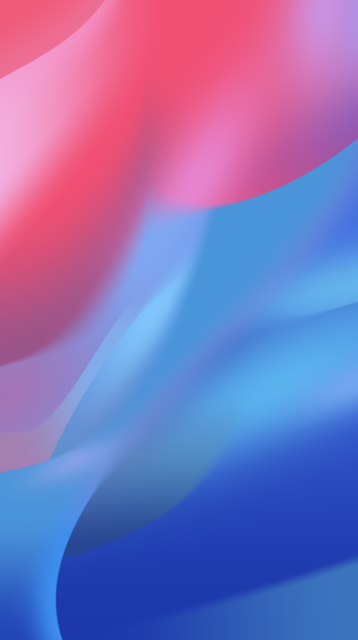
Reproduce this background procedurally as a Shadertoy shader.

```glsl
// Soft elliptical light, stretched along an angle
float glow(vec2 p, vec2 center, vec2 size, float angle) {
    float c = cos(angle), s = sin(angle);
    vec2 q = mat2(c, -s, s, c) * (p - center) / size;
    return exp(-dot(q, q));
}

// Coverage of the positive side of an edge
float cover(float d, float soft) {
    return smoothstep(-soft, soft, d);
}

vec3 blueSheets(vec2 p) {
    vec3 base = mix(vec3(.11, .22, .67), vec3(.26, .41, .87), smoothstep(0., 1.1, p.y));

    // Pale sheen rising from the bottom right
    float sheenEdge = -.04 + .2 * p.x + .065 * p.x * p.x;
    float sheen = cover(sheenEdge - p.y, .02) * smoothstep(.25, 1., p.x);
    base = mix(base, vec3(.25, .48, .75), sheen * .9);

    // Two overlapping light sheets
    vec3 upper = mix(base, vec3(.39, .70, .92), glow(p, vec2(1., .99), vec2(.55, .11), .22));
    vec3 lower = mix(base, vec3(.27, .48, .82), glow(p, vec2(.7, .82), vec2(.5, .14), .35));
    lower = mix(lower, vec3(.35, .70, .93), glow(p, vec2(.78, .71), vec2(.52, .14), .45));
    lower = mix(lower, vec3(.49, .67, .95), .8 * glow(p, vec2(1., .72), vec2(.17, .06), .4));
    float t = p.x - .58;
    float sheetEdge = .837 + .2 * t + .13 * t * t;
    float sheetSoft = mix(.13, .003, smoothstep(.45, .95, p.x));
    vec3 col = mix(lower, upper, cover(p.y - sheetEdge, sheetSoft));

    // Shadowed leaf
    t = max(p.x - .209, 0.);
    float leafEdge = .233 + .4 * t + 4.6 * t * t * t * t;
    float leaf = cover(p.y - leafEdge, .008 + .07 * smoothstep(.36, .6, p.y));
    leaf *= 1. - smoothstep(.48, .72, p.y);
    vec3 leafColor = mix(vec3(.15, .27, .57), vec3(.34, .58, .78), smoothstep(.24, .58, p.y));
    col = mix(col, leafColor, leaf);

    // Diagonal streak and the violet haze beneath it
    col = mix(col, vec3(.40, .45, .72), .9 * glow(p, vec2(.35, .66), vec2(.25, .13), .9));
    col = mix(col, vec3(.26, .42, .78), .65 * glow(p, vec2(.57, .81), vec2(.17, .07), .5));
    col = mix(col, vec3(.50, .77, .98), glow(p, vec2(.43, .92), vec2(.38, .11), .93));
    return col;
}

vec3 leftFolds(vec2 p, vec3 col) {
    // Periwinkle cloth with a second, paler layer
    vec3 cloth = mix(vec3(.46, .57, .89), vec3(.50, .66, .95),
                     glow(p, vec2(.43, 1.1), vec2(.35, .12), .95));
    cloth = mix(cloth, vec3(.64, .46, .71), glow(p, vec2(0., .68), vec2(.3, .2), .6));
    vec3 pale = mix(vec3(.64, .50, .69), vec3(.51, .68, .92),
                    smoothstep(0., .34, p.x + .4 * (p.y - .6)));
    float paleEdge = .58 + .42 * smoothstep(.06, .46, p.x);
    cloth = mix(cloth, pale, cover(paleEdge - p.y, .006) * (1. - smoothstep(.85, 1., p.y)));

    float t = p.y - .53;
    float foldEdge = .151 + .48 * t + .38 * t * t;
    float foldSoft = .004 + .11 * smoothstep(.88, 1.15, p.y);
    col = mix(col, cloth, cover(foldEdge - p.x, foldSoft));

    // Blue panel ending in a bright curved ribbon
    t = p.y - .112;
    float r = .156 + t * t * (1.38 - .65 * t) - p.x;
    vec3 panel = mix(vec3(.13, .27, .71), vec3(.29, .58, .85), smoothstep(0., .36, p.y));
    vec3 ribbon = mix(vec3(.24, .56, .93), vec3(.41, .56, .85), smoothstep(.25, .5, p.y));
    panel = mix(panel, ribbon, exp(-r * r / .0045));
    panel = mix(panel, vec3(.55, .64, .91), .85 * glow(p, vec2(.21, .5), vec2(.13, .045), .4));
    float panelEdge = .467 + .2 * p.x + 3. * p.x * p.x * p.x;
    float panelMask = cover(panelEdge - p.y, .004 + .08 * smoothstep(.18, .33, p.x));
    panelMask *= cover(r, .003 + .1 * smoothstep(.38, .65, p.y));
    return mix(col, panel, panelMask);
}

vec3 pinkSheet(vec2 p, float height) {
    vec3 col = vec3(.94, .31, .45);

    // Mauve shade along the lower left
    float shade = (1. - smoothstep(0., .42, height)) * (1. - smoothstep(.35, .6, p.x));
    col = mix(col, vec3(.60, .33, .54), shade);

    // Lilac, plum and rose lights
    col = mix(col, vec3(.80, .31, .55), .9 * glow(p, vec2(.78, 1.32), vec2(.3, .12), .55));
    col = mix(col, vec3(.91, .53, .83), .95 * glow(p, vec2(.54, 1.26), vec2(.34, .11), 1.05));
    col = mix(col, vec3(.55, .32, .66), glow(p, vec2(1.02, 1.47), vec2(.27, .15), .8));
    col = mix(col, vec3(.81, .57, .87), glow(p, vec2(.91, 1.77), vec2(.27, .12), 1.4));
    col = mix(col, vec3(.68, .58, .92), glow(p, vec2(1.03, 1.75), vec2(.2, .09), 1.4));

    // Pale band with a diagonal soft edge
    float band = smoothstep(-.14, .12, p.y - 1.17 - 1.12 * p.x);
    col = mix(col, vec3(.95, .69, .88), band * (1. - smoothstep(-.05, .5, p.x)));

    // Red corner above a rosy rim
    float x2 = p.x * p.x;
    float corner = p.y - 1.565 - .55 * p.x - 8. * x2 * x2;
    col = mix(col, vec3(.96, .60, .82), .6 * exp(-corner * corner / .006) * smoothstep(.45, .25, p.x));
    vec3 cornerColor = mix(vec3(.93, .43, .58), vec3(.94, .36, .48), smoothstep(0., .16, corner));
    return mix(col, cornerColor, cover(corner, .003));
}

void mainImage(out vec4 fragColor, in vec2 fragCoord) {
    vec2 p = fragCoord / iResolution.xy * vec2(1., 1.786);
    vec3 col = leftFolds(p, blueSheets(p));

    // Pink sheet over blue, blurred where the two melt together
    float leftRim = .763 + .3 * p.x + 4.5 * p.x * p.x * p.x;
    float rightRim = 1.2 + .8 * (p.x - .5) * (p.x - .5);
    float height = p.y - min(leftRim, rightRim);
    float blur = (p.x - .34) / .17;
    col = mix(col, pinkSheet(p, height), cover(height, .004 + .1 * exp(-blur * blur)));
    fragColor = vec4(col, 1.);
}
```
